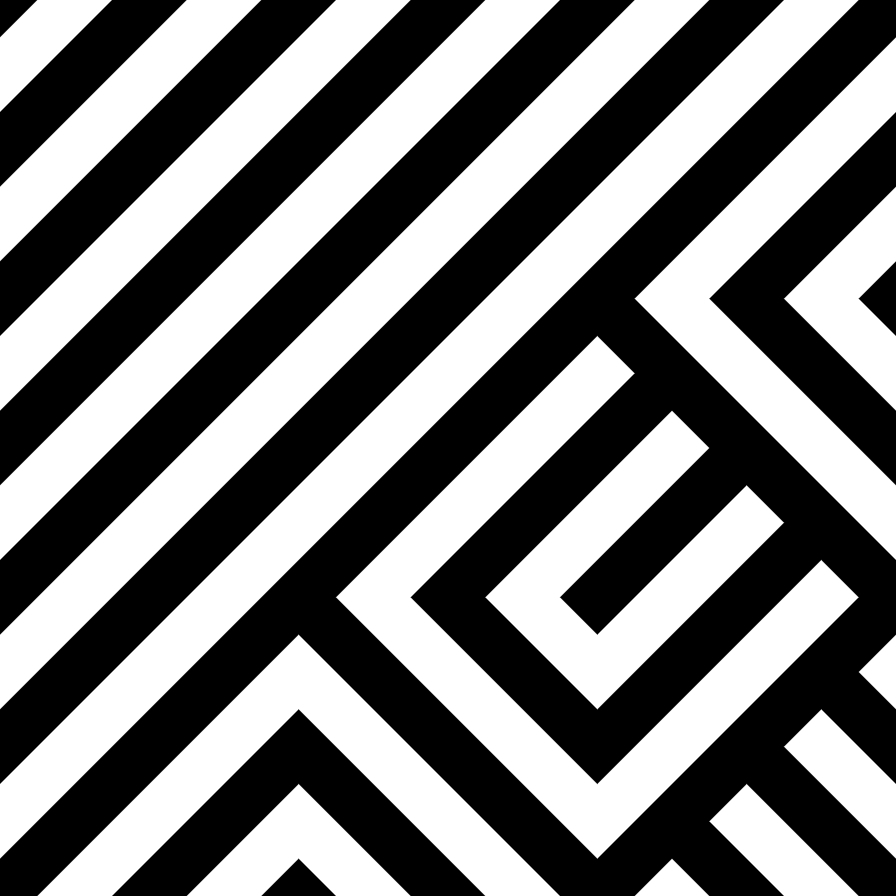
A Shadertoy shader for this pattern:

```glsl
// Black and white maze of diagonal bands: the canvas is turned 45 degrees and
// cut into square tiles holding nested U shapes, each facing its own way.
// The upper left half is filled with plain continuous stripes.

// Signed distance to bands of width 0.5 and period 1, positive inside.
float bands(float x) {
    return 0.25 - abs(fract(x) - 0.5);
}

// Nested U shapes in a 4 by 4 tile: closed at depth 0, cut short at the open end.
float nestedU(float across, float depth) {
    float wall = min(min(across, 4.0 - across), depth);
    return min(bands(wall), 3.75 - depth);
}

void mainImage(out vec4 fragColor, in vec2 fragCoord) {
    vec2 uv = fragCoord / iResolution.xy;
    uv.y = 1.0 - uv.y;

    // Diagonal axes measured in band periods, with the tile grid aligned to 0.
    vec2 diagonal = 6.0 * vec2(uv.x + uv.y, uv.x - uv.y) + vec2(-6.0, 2.0);
    vec2 tile = floor(diagonal / 4.0);
    vec2 local = diagonal - 4.0 * tile;

    float shape;
    if (tile.x < 0.0) {
        shape = bands(diagonal.x);                  // plain stripes
    } else if (tile.x > 0.0) {
        shape = nestedU(local.y, 4.0 - local.x);    // opens to the upper left
    } else {
        float depth = tile.y < 0.0 ? 4.0 - local.y : local.y;
        shape = nestedU(local.x, depth);            // opens along the stripes
    }

    // Smooth the edges over about one pixel.
    float pixel = 6.0 * sqrt(2.0) / iResolution.y;
    float white = smoothstep(-0.7, 0.7, shape / pixel);
    fragColor = vec4(vec3(white), 1.0);
}
```
